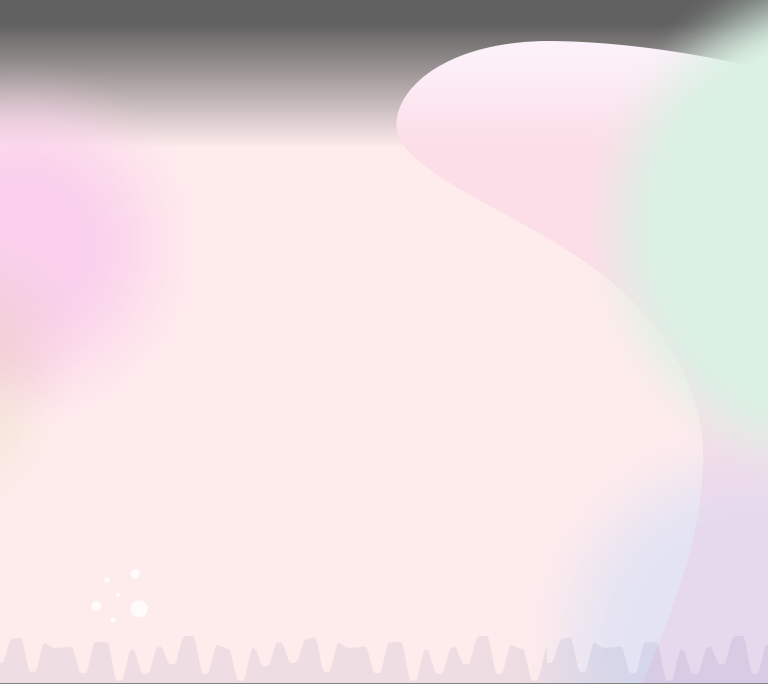
This background is drawn by a Shadertoy shader. Its source:

```glsl
// Coverage of a region from its signed distance (positive inside)
float cover(float d) {
    return clamp(0.5 + d * iResolution.y, 0.0, 1.0);
}

// Soft disc with a blurred rim
float glow(vec2 p, vec2 center, float radius, float blur) {
    return 1.0 - smoothstep(radius - blur, radius + blur, distance(p, center));
}

// Signed distance to the right of a cubic curve that descends from a to d
float rightOfCurve(vec2 p, vec2 a, vec2 b, vec2 c, vec2 d) {
    float t = 0.5, stride = 0.25;
    vec2 q;
    for (int i = 0; i < 16; i++) {
        q = mix(mix(mix(a, b, t), mix(b, c, t), t), mix(mix(b, c, t), mix(c, d, t), t), t);
        t += q.y > p.y ? stride : -stride;
        stride *= 0.5;
    }
    vec2 tangent = mix(mix(b - a, c - b, t), mix(c - b, d - c, t), t);
    return (p.x - q.x) * abs(tangent.y) / max(length(tangent), 1e-4);
}

// Large curved panel, bounded by a left sweep and a shallow top arc
float panel(vec2 p) {
    vec2 top = vec2(0.806, 0.94), nose = vec2(0.581, 0.817);
    vec2 waist = vec2(0.88, 0.601), belly = vec2(1.031, 0.333);
    float side;
    if (p.y > nose.y)
        side = rightOfCurve(p, top, vec2(0.66, 0.94), vec2(0.581, 0.875), nose);
    else if (p.y > waist.y)
        side = rightOfCurve(p, nose, vec2(0.581, 0.748), vec2(0.76, 0.692), waist);
    else if (p.y > belly.y)
        side = rightOfCurve(p, waist, vec2(0.978, 0.526), vec2(1.031, 0.428), belly);
    else
        side = rightOfCurve(p, belly, vec2(1.031, 0.216), vec2(0.985, 0.106), vec2(0.941, -0.001));
    float arc = top.y - 0.0425 * pow(max(p.x - top.x, 0.0) / 0.32, 1.8);
    return cover(min(side, arc - p.y));
}

// Height of the dripping border: a wavy crest carved by narrow gaps
float dripHeight(float x) {
    const float period = 0.431;
    const vec2 gaps[10] = vec2[10](
        vec2(0.048, 0.018), vec2(0.084, 0.053), vec2(0.122, 0.016), vec2(0.175, 0.005),
        vec2(0.213, 0.015), vec2(0.252, 0.029), vec2(0.301, 0.015), vec2(0.353, 0.005),
        vec2(0.389, 0.026), vec2(0.430, 0.031));
    x = x < 0.802 ? mod(x, period) : x - 0.806;
    float crest = 0.058 + 0.0073 * cos((x - 0.026) * 49.8) + 0.005 * cos((x - 0.066) * 29.15);
    float height = crest;
    for (int i = 0; i < 10; i++) {
        float d = abs(x - gaps[i].x);
        d = min(d, abs(period - d));
        height = min(height, mix(gaps[i].y, crest, smoothstep(0.003, 0.018, d)));
    }
    return height;
}

// Small cluster of bubbles
float bubbles(vec2 p) {
    const vec3 discs[6] = vec3[6](
        vec3(0.198, 0.161, 0.007), vec3(0.157, 0.152, 0.004), vec3(0.141, 0.114, 0.007),
        vec3(0.204, 0.110, 0.0125), vec3(0.166, 0.094, 0.004), vec3(0.173, 0.130, 0.003));
    float mask = 0.0;
    for (int i = 0; i < 6; i++)
        mask = max(mask, cover(discs[i].z - distance(p, discs[i].xy)));
    return mask;
}

void mainImage(out vec4 fragColor, in vec2 fragCoord) {
    vec2 p = fragCoord / iResolution.xy * vec2(1.126, 1.0);

    // Blush ground under a grey band
    vec3 color = vec3(0.997, 0.922, 0.927);
    color = mix(color, vec3(0.378), clamp((p.y - 0.784) / 0.181, 0.0, 1.0));

    // Glows on the left
    color = mix(color, vec3(0.98, 0.815, 0.925), glow(p, vec2(0.03, 0.641), 0.18, 0.1));
    color = mix(color, vec3(0.94, 0.81, 0.82), 0.9 * glow(p, vec2(-0.03, 0.494), 0.08, 0.09));
    color = mix(color, vec3(0.95, 0.9, 0.83), 0.9 * glow(p, vec2(-0.04, 0.37), 0.06, 0.08));

    // Curved panel
    float inPanel = panel(p);
    vec3 panelColor = mix(vec3(0.985, 0.87, 0.908), vec3(0.99, 0.945, 0.98), smoothstep(0.76, 0.95, p.y));
    panelColor = mix(vec3(0.965, 0.87, 0.905), panelColor, smoothstep(0.33, 0.55, p.y));
    color = mix(color, panelColor, inPanel);

    // Lilac and mint glows on the right
    vec3 lilac = mix(vec3(0.895, 0.892, 0.953), vec3(0.902, 0.852, 0.933), inPanel);
    color = mix(color, lilac, glow(p, vec2(1.107, 0.047), 0.271, 0.085));
    color = mix(color, vec3(0.855, 0.945, 0.89), glow(p, vec2(1.252, 0.668), 0.341, 0.068));

    color = mix(color, vec3(1.0), 0.8 * bubbles(p));

    // Drips along the bottom, with a thin dark base line
    float height = dripHeight(p.x);
    float slope = (dripHeight(p.x + 0.0005) - height) / 0.0005;
    float drip = cover((height - p.y) / length(vec2(1.0, slope)));
    color *= mix(vec3(1.0), vec3(0.935, 0.94, 0.96), drip);
    color = mix(color, vec3(0.5), cover(0.0014 - p.y));

    fragColor = vec4(color, 1.0);
}
```
